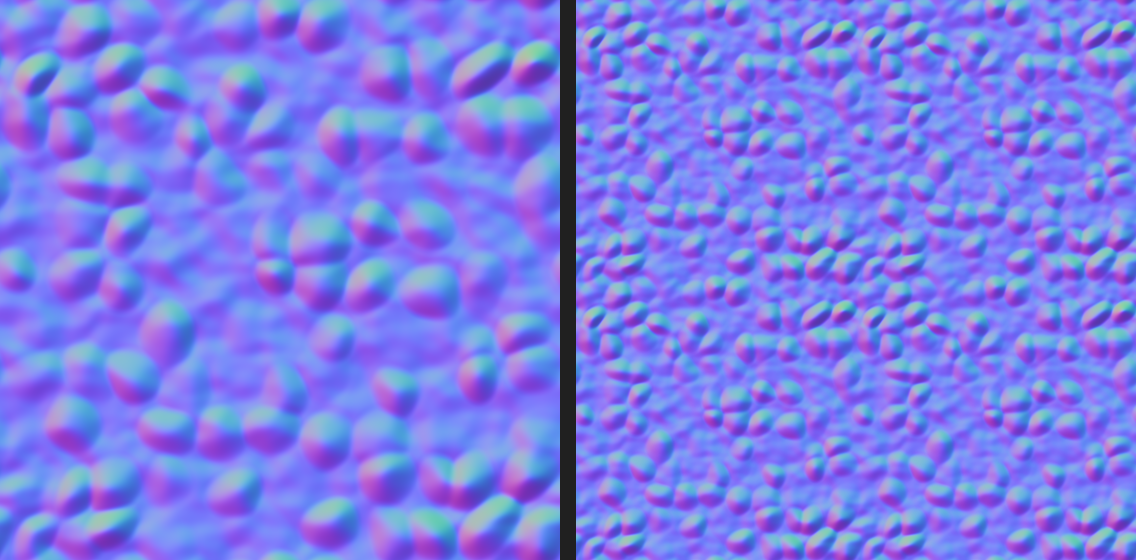
Left: one tile. Right: repeated 2 by 2.
Give the GLSL for this texture map, as a Shadertoy shader.

```glsl
// Tiling normal map of a pebbled surface: jittered, slightly oval domes over
// a softly wrinkled ground. A height field is built from wrapped cells and
// wrapped gradient noise, then its slopes are encoded as a colour.

#define GRID 11.0          // dome cells per side (whole number)
#define JITTER 0.54        // scatter of the dome centres inside a cell
#define DOME_HEIGHT 0.037  // height of a full dome, in canvas units
#define WRINKLE 0.019      // height of the ground wrinkles
#define FINE_WRINKLE 0.009 // height of the smaller wrinkles
#define WARP 0.012         // distortion of the dome outlines
#define CORNER_BOOST 0.7   // extra relief toward the tile corners
#define SLOPE vec2(0.82, 1.06) // relief strength across and along
#define TILT 0.69          // saturation of the encoded direction
#define SOFTNESS 0.0075    // half width of the slope sampling

const float TAU = 6.2831853;

float hash(vec2 p) {
    return fract(sin(dot(p, vec2(127.1, 311.7))) * 43758.5453);
}

// Wraps a whole-numbered cell index into the tile.
vec2 wrapCell(vec2 cell, vec2 period) {
    return floor(mod(cell + 0.5, period));
}

// Dot product of a random unit gradient with the offset from its lattice point.
float lattice(vec2 cell, vec2 offset, vec2 period, float seed) {
    float a = TAU * hash(wrapCell(cell, period) + seed);
    return dot(vec2(cos(a), sin(a)), offset);
}

// Gradient noise that repeats over the unit square.
float tileNoise(vec2 uv, vec2 period, float seed) {
    vec2 p = uv * period, i = floor(p), f = p - i;
    vec2 u = f * f * f * (f * (f * 6.0 - 15.0) + 10.0);
    vec2 e = vec2(1.0, 0.0);
    float low = mix(lattice(i, f, period, seed),
                    lattice(i + e.xy, f - e.xy, period, seed), u.x);
    float high = mix(lattice(i + e.yx, f - e.yx, period, seed),
                     lattice(i + e.xx, f - e.xx, period, seed), u.x);
    return mix(low, high, u.y);
}

// 1 at the tile corners, 0 in the middle; periodic in both axes.
float cornerMask(vec2 uv) {
    vec2 c = cos(TAU * uv);
    return smoothstep(0.7, 1.8, c.x + c.y);
}

// Oval domes, one per cell, joined by a power sum that leaves soft creases.
float domes(vec2 uv) {
    vec2 p = uv * GRID, base = floor(p);
    float sum = 0.0;
    for (int y = -1; y <= 1; y++)
    for (int x = -1; x <= 1; x++) {
        vec2 cell = base + vec2(x, y);
        vec2 id = wrapCell(cell, vec2(GRID));
        vec2 scatter = vec2(hash(id + 3.1), hash(id + 17.7)) - 0.5;
        vec2 center = cell + 0.5 + JITTER * scatter;
        float corner = cornerMask(center / GRID);

        // Corner domes lean along the rising diagonal and are longer.
        float angle = mix(TAU * 0.5 * hash(id + 29.3), TAU * 0.125, corner);
        float stretch = mix(1.0 + 0.1 * hash(id + 41.9), 1.28, corner);
        float radius = mix(0.5, 0.64, hash(id + 53.3));
        float strength = mix(0.05, 1.1, smoothstep(0.0, 0.9, hash(id + 67.1)));
        strength *= 1.0 + CORNER_BOOST * corner;

        vec2 axis = vec2(cos(angle), sin(angle));
        vec2 d = p - center;
        d = vec2(dot(d, axis) / stretch, dot(d, vec2(-axis.y, axis.x)) * stretch);
        float dome = max(0.0, 1.0 - dot(d, d) / (radius * radius));
        dome *= dome * strength;
        sum += dome * dome;
    }
    return sqrt(sum + 1e-5);
}

float height(vec2 uv) {
    vec2 bend = vec2(tileNoise(uv, vec2(8.0), 5.0), tileNoise(uv, vec2(8.0), 71.0));
    float ground = WRINKLE * tileNoise(uv, vec2(11.0, 14.0), 13.0)
                 + FINE_WRINKLE * tileNoise(uv + bend * WARP, vec2(21.0, 25.0), 37.0);
    ground *= 1.0 + CORNER_BOOST * cornerMask(uv);
    return DOME_HEIGHT * domes(uv + 2.0 * WARP * bend) + ground;
}

void mainImage(out vec4 fragColor, in vec2 fragCoord) {
    vec2 uv = fragCoord / iResolution.xy;

    // Central differences give the slope of the surface.
    vec2 e = vec2(SOFTNESS, 0.0);
    vec2 slope = vec2(height(uv + e.xy) - height(uv - e.xy),
                      height(uv + e.yx) - height(uv - e.yx)) / (2.0 * SOFTNESS);

    // Red faces left, green faces up, blue faces the viewer.
    vec3 normal = normalize(vec3(slope * SLOPE * vec2(1.0, -1.0), 1.0));
    vec3 color = 0.5 + 0.5 * normal * vec3(TILT, TILT, 0.97);
    fragColor = vec4(color - vec3(0.006, 0.004, 0.0), 1.0);
}
```
